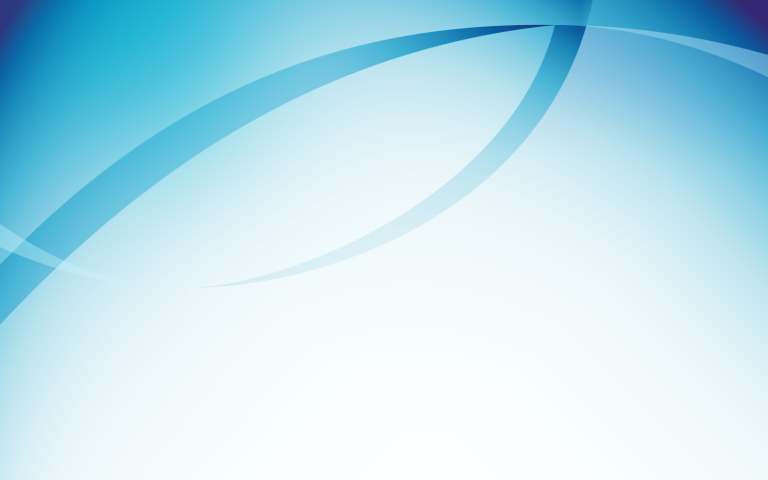
Write a Shadertoy shader that draws this background.

```glsl
// Pale blue backdrop with deep corners and two sweeping translucent ribbons.
// Corner falloffs sum into a tone level that indexes a white-to-navy ramp;
// polynomial curves bound the ribbons, which deepen or lighten that tone.

const float ASPECT = 1.6;                    // design space: 1.6 wide, 1 high, y down
const vec2 APEX = vec2(1.156, 0.052);        // where the upper ribbon pinches
const vec2 FOOT = vec2(0.385, 0.600);        // where the lower ribbon pinches
const vec2 GLOW_ORIGIN = vec2(1.208, 0.0);   // dark glow behind the crossing

const float CORNER_DEPTH = 7.3;
const float CORNER_FLOOR = 0.3;
const float LEFT_REACH = 0.583;
const float RIGHT_REACH = 0.521;
const float GLOW_DEPTH = 5.0;
const float GLOW_REACH = 0.323;
const float SIDE_DEPTH = 0.7;
const float SIDE_REACH = 0.125;

const vec3 CYAN = vec3(0.00, 0.72, 0.84);
const vec3 VIOLET = vec3(0.38, 0.48, 0.78);
const vec3 SHEEN = vec3(0.80, 0.96, 1.00);
const int TONES = 8;
const vec3 RAMP[TONES] = vec3[](
    vec3(0.99, 1.00, 1.00), vec3(0.93, 0.97, 0.98),
    vec3(0.75, 0.90, 0.94), vec3(0.51, 0.80, 0.89),
    vec3(0.27, 0.70, 0.83), vec3(0.12, 0.55, 0.74),
    vec3(0.04, 0.36, 0.62), vec3(0.20, 0.15, 0.45));

// Antialiased coverage of the region where f is positive
float inside(float f) {
    return clamp(0.5 + f / max(fwidth(f), 1e-5), 0.0, 1.0);
}

// Coverage between two edges, vanishing where they meet
float between(float nearEdge, float farEdge) {
    return clamp(inside(nearEdge) - inside(farEdge), 0.0, 1.0);
}

// c.x t + c.y t^2 + c.z t^3
float cubic(vec3 c, float t) {
    return t * (c.x + t * (c.y + t * c.z));
}

float cornerTone(vec2 offset, float reach) {
    float falloff = exp(-(offset.x + offset.y) / reach);
    return max(CORNER_DEPTH * falloff - CORNER_FLOOR, 0.0);
}

vec3 toneColor(float level) {
    vec3 color = RAMP[0];
    for (int i = 1; i < TONES; i++) {
        color = mix(color, RAMP[i], clamp(level - float(i - 1), 0.0, 1.0));
    }
    return color;
}

void mainImage(out vec4 fragColor, in vec2 fragCoord) {
    vec2 uv = fragCoord / iResolution.xy;
    vec2 p = vec2(uv.x * ASPECT, 1.0 - uv.y);

    // Upper ribbon: two edges on either side of the apex
    float west = max(APEX.x - p.x, 0.0);
    float east = max(p.x - APEX.x, 0.0);
    float topY = APEX.y + cubic(vec3(-0.0148, 0.2462, 0.1215), west) + 0.317 * east * east;
    float lowY = APEX.y + cubic(vec3(0.1035, 0.2938, 0.0728), west)
               + east * (0.013 + 0.523 * east);
    float belowTop = inside(p.y - topY);
    float upperRibbon = between(p.y - topY, p.y - lowY);
    float eastSide = step(APEX.x, p.x);

    // Lower ribbon: rises from the foot to the right
    float rise = sqrt(max(FOOT.y - p.y, 0.0) / FOOT.y);
    float innerX = FOOT.x + cubic(vec3(0.625, 0.919, -0.7625), rise);
    float outerX = FOOT.x + cubic(vec3(1.0417, 0.225, -0.4167), rise);
    float beyond = inside(p.x - outerX);
    float lowerRibbon = between(p.x - innerX, p.x - outerX) * belowTop;

    // Its pale tail to the left of the foot
    float tail = max(FOOT.x - p.x, 0.0);
    float tailRibbon = between(p.y - FOOT.y + 0.902 * tail * tail,
                               p.y - FOOT.y + 0.576 * tail * tail);

    // Tone level from the corners, the side and the glow at the crossing
    float level = cornerTone(p, LEFT_REACH) + SIDE_DEPTH * exp(-p.x / SIDE_REACH);
    vec2 fromGlow = abs(p - GLOW_ORIGIN);
    float glow = exp(-(fromGlow.x + 1.2 * fromGlow.y) / GLOW_REACH);
    float rightTone = cornerTone(vec2(ASPECT - p.x, p.y), RIGHT_REACH)
                    + 0.6 * (1.0 - belowTop);
    level += mix(GLOW_DEPTH * glow, rightTone, beyond);

    // Ribbons that deepen the tone
    float pinchShade = 1.1 + 1.9 * smoothstep(0.62, 1.10, p.x);
    level += upperRibbon * (1.0 - eastSide) * pinchShade;
    level += lowerRibbon * (0.45 + 1.3 * sqrt(glow));
    vec3 color = toneColor(level);

    // Local hues: cyan at upper left, violet along the right arc
    vec2 cyanOffset = (p - vec2(0.30, 0.03)) / vec2(0.24, 0.28);
    color = mix(color, CYAN, 0.5 * exp(-dot(cyanOffset, cyanOffset)));
    float arcHaze = beyond * belowTop * smoothstep(0.30, 0.0, p.y - topY);
    color = mix(color, VIOLET, 0.2 * arcHaze);

    // Ribbons that lighten it
    color = mix(color, SHEEN, 0.32 * upperRibbon * eastSide);
    color = mix(color, SHEEN, 0.38 * tailRibbon);

    fragColor = vec4(color, 1.0);
}
```
